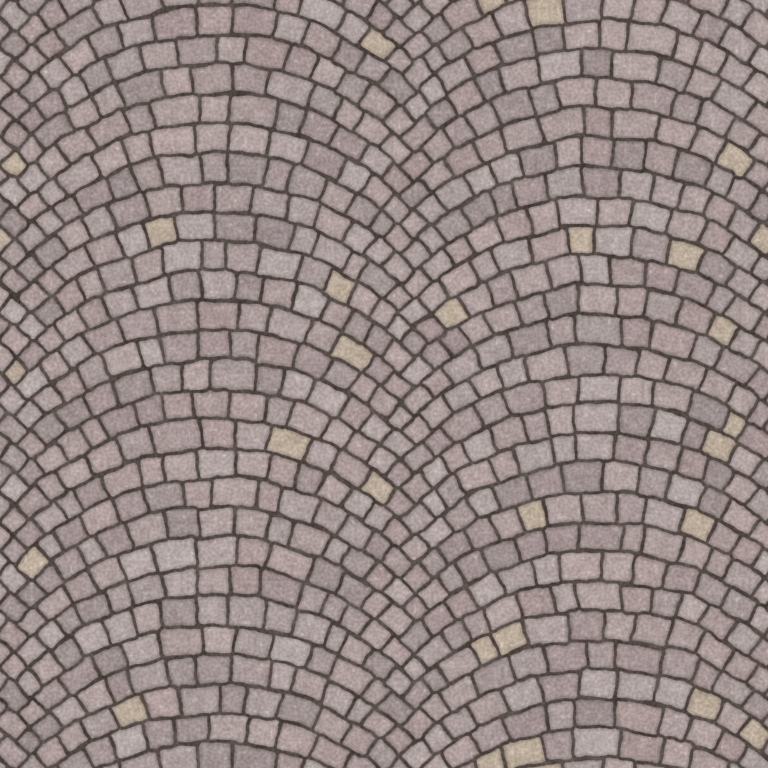
Write a WebGL 1 fragment shader that draws this texture.

```glsl
precision highp float;
// Weathered mauve cobblestones laid in interlocking segmental arches.

uniform vec2 u_resolution;

const float ARCHES = 2.0;               // arches across
const float ROWS = 26.0;                // courses down
const float HALF_ANGLE = 0.785398;      // each arch spans a quarter circle
const float ARCH_WIDTH = 1.0 / ARCHES;
const float ROW_HEIGHT = 1.0 / ROWS;
const float RADIUS = ARCH_WIDTH * 0.7071;
const float CREST_X = 0.28;
const float HALF_JOINT = 0.0021;

const vec3 MORTAR = vec3(0.32, 0.285, 0.265);
const vec3 STONE_DARK = vec3(0.565, 0.515, 0.515);
const vec3 STONE_LIGHT = vec3(0.715, 0.672, 0.662);
const vec3 STONE_PINK = vec3(0.675, 0.59, 0.58);
const vec3 STONE_CREAM = vec3(0.74, 0.68, 0.60);

struct Paving {
  float nearest;   // signed distance to the closest stone
  float second;    // signed distance to the runner-up
  vec3 id;         // arch, row and place of the closest stone
};

float hash(vec3 p) {
  p = fract(p * vec3(0.1031, 0.1130, 0.0973));
  p += dot(p, p.yzx + 33.33);
  return fract((p.x + p.y) * p.z);
}

vec2 gradient(vec2 cell, float period) {
  float angle = 6.28318 * hash(vec3(mod(cell, period), period));
  return vec2(cos(angle), sin(angle));
}

// Gradient noise that tiles after one canvas, about -0.7 to 0.7.
float noise(vec2 p, float period) {
  p *= period;
  vec2 i = floor(p), f = p - i;
  vec2 w = f * f * f * (f * (f * 6.0 - 15.0) + 10.0);
  vec2 e = vec2(1.0, 0.0);
  float a = dot(gradient(i, period), f);
  float b = dot(gradient(i + e.xy, period), f - e.xy);
  float c = dot(gradient(i + e.yx, period), f - e.yx);
  float d = dot(gradient(i + e.xx, period), f - e.xx);
  return mix(mix(a, b, w.x), mix(c, d, w.x), w.y);
}

float roundBox(vec2 p, vec2 halfSize, float radius) {
  vec2 q = abs(p) - halfSize + radius;
  return length(max(q, 0.0)) + min(max(q.x, q.y), 0.0) - radius;
}

// Uneven joint between stones; the ends of a course stay fixed.
float jointAt(float j, float count, vec2 course) {
  float interior = step(0.5, j) * step(j, count - 0.5);
  return j + interior * 0.36 * (hash(vec3(course, j + 70.0)) - 0.5);
}

// Tests the stones of one course near p, measured from the arc centre.
void layCourse(vec2 p, vec2 course, inout Paving paving) {
  float count = 13.0 + floor(3.0 * hash(vec3(course, 5.0)));
  float t = atan(p.x, p.y);
  float x = clamp(t / HALF_ANGLE, -1.5, 1.5);
  // Stones narrow towards the ends of the arch.
  float along = 0.5 * count * (1.0 + x * (0.85 + 0.15 * x * x));
  float unit = 2.0 * HALF_ANGLE * RADIUS / (count * (0.85 + 0.45 * x * x));
  for (int n = -1; n <= 1; n++) {
    float j = floor(along) + float(n);
    if (j < 0.0 || j >= count) continue;
    vec3 id = vec3(course, j);
    float start = jointAt(j, count, course);
    float end = jointAt(j + 1.0, count, course);
    vec2 local = vec2((along - 0.5 * (start + end)) * unit, length(p) - RADIUS);
    float tilt = 0.2 * (hash(id + 11.0) - 0.5);
    local += tilt * vec2(-local.y, local.x);
    local.y += 0.003 * (hash(id + 23.0) - 0.5);
    vec2 halfSize = 0.5 * vec2((end - start) * unit, ROW_HEIGHT * cos(t));
    float d = roundBox(local, halfSize - 0.0011 * hash(id + 37.0), 0.0055);
    if (d < paving.nearest) {
      paving.second = paving.nearest;
      paving.nearest = d;
      paving.id = id;
    } else {
      paving.second = min(paving.second, d);
    }
  }
}

// Neighbouring arches sit half a course apart so their ends interlock.
Paving pave(vec2 p) {
  Paving paving = Paving(1.0, 1.0, vec3(0.0));
  float firstArch = floor((p.x - CREST_X) / ARCH_WIDTH);
  for (int side = 0; side <= 1; side++) {
    float arch = mod(firstArch + float(side), ARCHES);
    float dx = p.x - CREST_X - (firstArch + float(side)) * ARCH_WIDTH;
    float reach = min(abs(dx), 0.85 * RADIUS);
    float phase = 0.15 + 0.5 * arch;
    float rise = sqrt(RADIUS * RADIUS - reach * reach);
    float row = floor((p.y - rise) / ROW_HEIGHT - phase + 0.5);
    for (int n = -1; n <= 1; n++) {
      float k = row + float(n);
      vec2 q = vec2(dx, p.y - (k + phase) * ROW_HEIGHT);
      layCourse(q, vec2(arch, mod(k, ROWS)), paving);
    }
  }
  return paving;
}

vec3 stoneColor(vec3 id, vec2 p, float grain) {
  vec3 color = mix(STONE_DARK, STONE_LIGHT, 0.15 + 0.75 * hash(id + 41.0));
  color = mix(color, STONE_PINK, 0.55 * hash(id + 53.0));
  color = mix(color, STONE_CREAM, 0.75 * step(0.96, hash(id + 67.0)));
  float mottle = noise(p, 64.0) + 0.6 * noise(p, 120.0);
  float fleck = smoothstep(0.25, 0.6, noise(p + 0.37, 150.0));
  return color + 0.055 * mottle + 0.09 * grain + 0.07 * fleck;
}

void main() {
  vec2 p = gl_FragCoord.xy / min(u_resolution.x, u_resolution.y);
  float pixel = 1.0 / min(u_resolution.x, u_resolution.y);

  // Hand-laid wobble and chipped edges.
  vec2 wobble = vec2(noise(p, 14.0), noise(p + 0.5, 14.0));
  vec2 chips = vec2(noise(p, 70.0), noise(p + 0.5, 70.0));
  Paving paving = pave(p + 0.006 * wobble + 0.0022 * chips);

  float depth = min(0.5 * (paving.second - paving.nearest), 0.0013 - paving.nearest);
  depth -= HALF_JOINT;
  float cover = smoothstep(-1.0, 1.0, depth / max(pixel * 0.8, 0.0012));

  // Worn rims darken towards the joint.
  float grain = noise(p, 230.0);
  float rim = mix(0.87, 1.02, smoothstep(0.0, 0.005, depth));
  vec3 stone = stoneColor(paving.id, p, grain) * rim;
  vec3 mortar = MORTAR + 0.10 * noise(p, 40.0) + 0.08 * grain;
  gl_FragColor = vec4(mix(mortar, stone, cover), 1.0);
}
```
